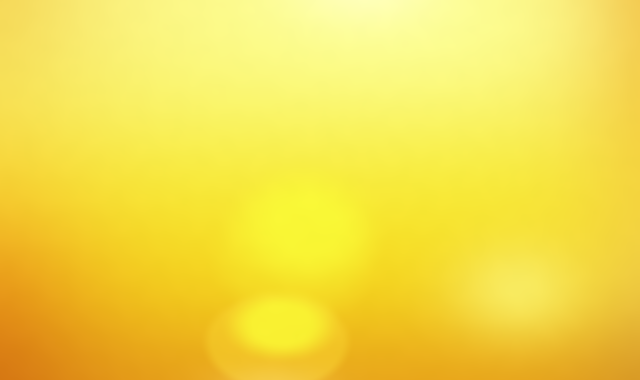
This background is drawn by a Shadertoy shader. Its source:

```glsl
// Smooth blend of five colours spaced evenly from bottom to top
vec3 ramp(float y, vec3 a, vec3 b, vec3 c, vec3 d, vec3 e) {
    vec4 low = exp(-1.5 * pow(vec4(y * 4.0) - vec4(0, 1, 2, 3), vec4(2.0)) * 1.0);
    float high = exp(-1.5 * (y * 4.0 - 4.0) * (y * 4.0 - 4.0));
    return (a * low.x + b * low.y + c * low.z + d * low.w + e * high)
         / (dot(low, vec4(1.0)) + high);
}

// Gaussian glow, 1 at its centre
float glow(vec2 p, vec2 centre, vec2 radius) {
    vec2 q = (p - centre) / radius;
    return exp(-dot(q, q));
}

// Out-of-focus disc with a soft rim
float disc(vec2 p, vec2 centre, vec2 radius, float blur) {
    return 1.0 - smoothstep(1.0 - blur, 1.0 + blur, length((p - centre) / radius));
}

vec2 gradientAt(vec2 cell) {
    float angle = 6.2832 * fract(sin(dot(cell, vec2(127.1, 311.7))) * 43758.5);
    return vec2(cos(angle), sin(angle));
}

float gradientNoise(vec2 p) {
    vec2 i = floor(p), f = p - i;
    vec2 u = f * f * f * (f * (f * 6.0 - 15.0) + 10.0);
    float bottom = mix(dot(gradientAt(i), f),
                       dot(gradientAt(i + vec2(1, 0)), f - vec2(1, 0)), u.x);
    float top = mix(dot(gradientAt(i + vec2(0, 1)), f - vec2(0, 1)),
                    dot(gradientAt(i + vec2(1, 1)), f - vec2(1, 1)), u.x);
    return mix(bottom, top, u.y);
}

void mainImage(out vec4 fragColor, in vec2 fragCoord) {
    vec2 uv = fragCoord / iResolution.xy;

    // Vertical ramps for the middle and both sides
    vec3 middle = ramp(uv.y, vec3(0.90, 0.61, 0.10), vec3(0.965, 0.85, 0.11),
        vec3(0.97, 0.92, 0.20), vec3(0.98, 0.97, 0.45), vec3(0.99, 0.98, 0.56));
    vec3 left = ramp(uv.y, vec3(0.82, 0.44, 0.07), vec3(0.92, 0.60, 0.09),
        vec3(0.97, 0.83, 0.18), vec3(0.97, 0.90, 0.36), vec3(0.96, 0.84, 0.35));
    vec3 right = ramp(uv.y, vec3(0.83, 0.56, 0.12), vec3(0.95, 0.82, 0.27),
        vec3(0.96, 0.84, 0.23), vec3(0.96, 0.82, 0.29), vec3(0.95, 0.77, 0.30));
    vec3 color = mix(middle, left, exp(-pow(uv.x / 0.17, 1.5)));
    color = mix(color, right, exp(-pow((1.0 - uv.x) / 0.12, 1.5)));

    // Light falling from the top
    color = mix(color, vec3(0.99, 1.0, 0.59), 0.75 * glow(uv, vec2(0.62, 0.94), vec2(0.27, 0.17)));
    color = mix(color, vec3(1.0, 1.0, 0.76), 0.85 * glow(uv, vec2(0.57, 1.03), vec2(0.12, 0.10)));

    // Pale haze at the lower right
    color = mix(color, vec3(0.975, 0.93, 0.40), 0.9 * glow(uv, vec2(0.81, 0.24), vec2(0.105, 0.13)));

    // Two faint discs in the centre
    vec3 lemon = vec3(0.98, 0.995, 0.22);
    color = mix(color, lemon, 0.22 * disc(uv, vec2(0.46, 0.33), vec2(0.115, 0.17), 0.25));
    color = mix(color, lemon, 0.65 * disc(uv, vec2(0.478, 0.40), vec2(0.088, 0.125), 0.55));

    // Bright disc within a wider halo at the bottom
    color = mix(color, vec3(0.97, 0.82, 0.18), 0.55 * disc(uv, vec2(0.433, 0.10), vec2(0.11, 0.125), 0.10));
    color = mix(color, vec3(0.98, 0.97, 0.20), 0.85 * disc(uv, vec2(0.44, 0.145), vec2(0.07, 0.075), 0.40));
    color = mix(color, vec3(0.97, 0.82, 0.34), 0.65 * glow(uv, vec2(0.425, -0.01), vec2(0.085, 0.045)));

    // Barely visible mottling
    color += 0.006 * gradientNoise(uv * vec2(34.0, 20.0));
    fragColor = vec4(clamp(color, 0.0, 1.0), 1.0);
}
```
